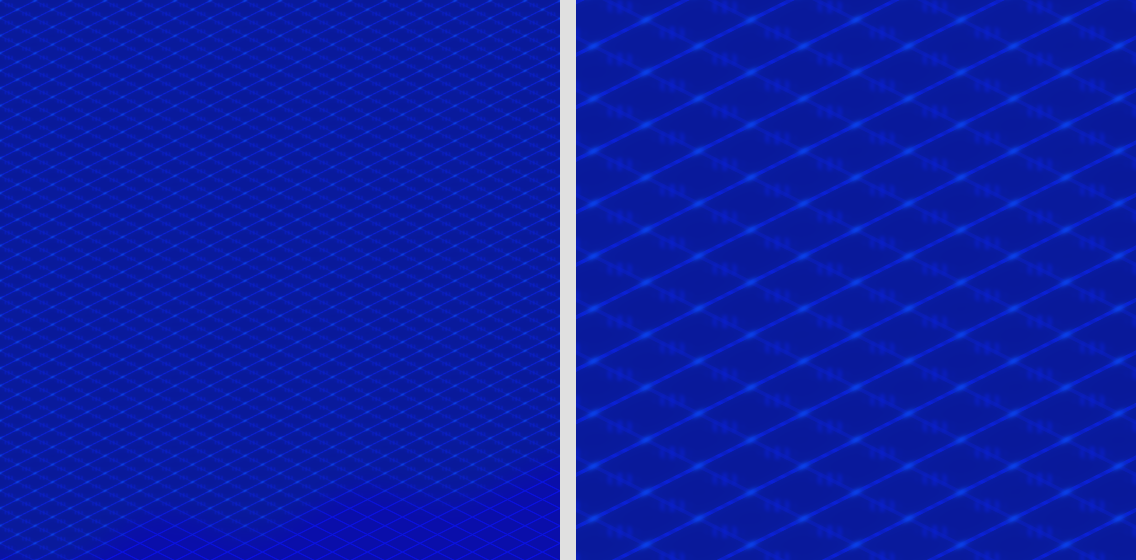
Left: the whole. Right: its middle third, enlarged.
Give the GLSL for this pattern, as a Shadertoy shader.

```glsl
#define REPEATS vec2(16.0, 32.0)
#define LINE_HALF 0.0011
#define NODE_SIZE vec2(0.0042, 0.0020)
#define MARK_SIZE vec2(0.0095, 0.0042)
#define BASE vec3(0.035, 0.098, 0.605)
#define HAZE vec3(0.040, 0.122, 0.655)
#define LINE vec3(0.040, 0.125, 0.840)
#define NODE vec3(0.040, 0.260, 0.900)
#define DEEP vec3(0.040, 0.055, 0.665)
#define DEEP_LINE vec3(0.040, 0.065, 0.920)

const float TAU = 6.2831853;

// Signed offset from the nearest integer
vec2 nearest(vec2 v) { return fract(v + 0.5) - 0.5; }

// Lattice coordinates back to canvas units
vec2 toCanvas(vec2 v) { return 0.5 * vec2(v.y - v.x, v.x + v.y) / REPEATS; }

float hash(vec2 cell) {
    return fract(sin(dot(cell, vec2(127.1, 311.7))) * 4375.5);
}

// Rolling upper edge of the deep blue area
float deepEdge(float x) {
    return 0.155 * x + 0.005 + mix(0.036, 0.018, x) * cos(TAU * (x - 0.28) / 0.36);
}

void mainImage(out vec4 fragColor, in vec2 fragCoord) {
    vec2 uv = fragCoord / iResolution.xy;
    float pixel = 1.0 / iResolution.y;

    // Rhombic lattice: x counts rising lines, y counts falling lines
    vec2 p = uv * REPEATS + vec2(0.0, 0.045);
    vec2 lattice = vec2(p.y - p.x, p.y + p.x);
    vec2 offset = nearest(lattice);
    vec2 lineDist = abs(offset) / length(REPEATS);
    vec2 lines = 1.0 - smoothstep(LINE_HALF - 0.5 * pixel, LINE_HALF + 0.5 * pixel, lineDist);

    float deep = smoothstep(-0.045, 0.045, deepEdge(uv.x) - uv.y);

    // Cell tone with a haze along both line families and faint wear
    float wear = hash(floor(lattice)) - 0.5;
    float columns = 0.5 + 0.5 * sin(TAU * 4.0 * uv.x + 0.8 * sin(TAU * 3.0 * uv.y));
    float haze = 0.65 * exp(-lineDist.x / 0.0028) + 0.45 * exp(-lineDist.y / 0.0028);
    haze += 0.06 * columns + 0.14 * wear;
    vec3 color = mix(BASE, HAZE, clamp(haze, 0.0, 1.0));
    color = mix(color, DEEP, deep);

    // Small broken marks halfway along each falling edge
    vec2 local = toCanvas(vec2(fract(lattice.x) - 0.5, offset.y));
    vec2 m = local / MARK_SIZE;
    float dots = 0.5 + 0.5 * cos(TAU * local.x / 0.0062);
    float mark = exp(-pow(dot(m, m), 2.0)) * (0.2 + 0.8 * dots);
    color = mix(color, LINE, 0.55 * mark * (1.0 - deep));

    // Rising lines dominate above; both directions even out in the deep area
    float beads = 0.82 + 0.18 * cos(TAU * 5.0 * lattice.y);
    float rising = lines.x * mix(beads, 0.85, deep);
    float falling = lines.y * mix(0.32, 0.80, deep);
    color = mix(color, mix(LINE, DEEP_LINE, deep), max(rising, falling));

    // Bright crossings, drawn out along the rising line
    vec2 d = toCanvas(offset);
    vec2 along = normalize(vec2(REPEATS.y, REPEATS.x));
    vec2 n = vec2(dot(d, along), dot(d, vec2(-along.y, along.x))) / NODE_SIZE;
    color = mix(color, NODE, exp(-dot(n, n)) * mix(0.9, 0.05, deep));

    fragColor = vec4(color, 1.0);
}
```
